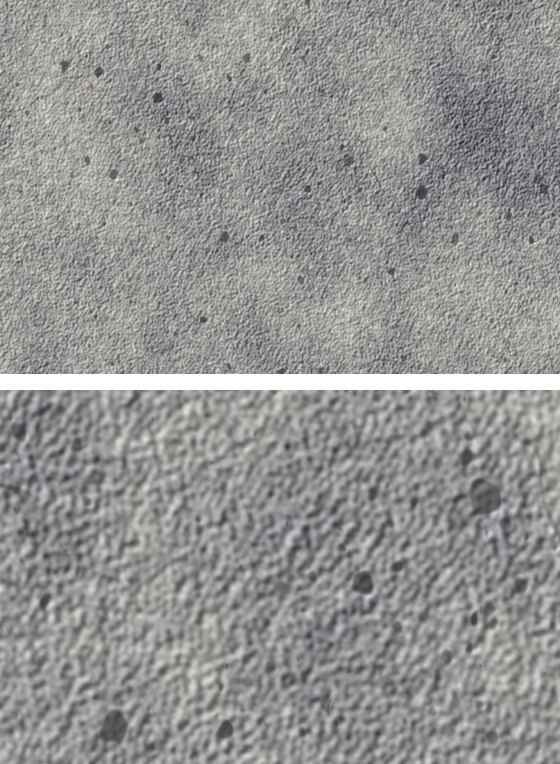
Top: the whole. Bottom: its middle third, enlarged.
This texture is drawn by a Shadertoy shader. Its source:

```glsl
// Weathered grey concrete: gritty side-lit grain, soft stains, small pits and faint cracks.

vec2 hash2(vec2 p) {
    vec3 q = fract(p.xyx * vec3(.1031, .1030, .0973));
    q += dot(q, q.yzx + 33.33);
    return fract((q.xx + q.yz) * q.zy);
}

vec2 gradientAt(vec2 cell) {
    float angle = 6.2832 * hash2(cell).x;
    return vec2(cos(angle), sin(angle));
}

float gradientNoise(vec2 p) {
    vec2 i = floor(p), f = p - i;
    vec2 u = f * f * f * (f * (f * 6. - 15.) + 10.);
    vec2 e = vec2(1, 0);
    float bottom = mix(dot(gradientAt(i), f), dot(gradientAt(i + e), f - e), u.x);
    float top = mix(dot(gradientAt(i + e.yx), f - e.yx), dot(gradientAt(i + 1.), f - 1.), u.x);
    return mix(bottom, top, u.y);
}

float fbm(vec2 p) {
    float sum = 0., amplitude = 1.;
    for (int k = 0; k < 5; k++) {
        sum += amplitude * gradientNoise(p);
        p = mat2(1.6, 1.2, -1.2, 1.6) * p + 17.3;
        amplitude *= .68;
    }
    return sum;
}

// Height of the sandy surface
float gritHeight(vec2 p) {
    p = mat2(.88, .47, -.47, .88) * p + 5.;
    return .5 * gradientNoise(p * 63.) + .6 * gradientNoise(p * vec2(132, 112) + 40.);
}

// Scattered pits: x is the dark hollow, y the lit far rim
vec2 pits(vec2 p, float scale, float density) {
    vec2 g = p * scale, cell = floor(g), result = vec2(0);
    vec2 wobble = .12 * vec2(gradientNoise(g * 3.), gradientNoise(g * 3. + 31.));
    float soft = .0024 * scale;
    for (int y = -1; y <= 1; y++)
    for (int x = -1; x <= 1; x++) {
        vec2 id = cell + vec2(x, y);
        vec2 place = hash2(id + scale), kind = hash2(id + scale + 71.);
        if (kind.x > density) continue;
        float radius = mix(.06, .21, kind.y * kind.y * kind.y);
        vec2 q = g - id - place + wobble;
        float hollow = smoothstep(soft, -soft, length(q * vec2(1.15, .9)) - radius);
        vec2 r = q - vec2(.9, -.8) * (radius + soft * .5);
        float rim = smoothstep(soft, -soft, length(r) - radius * .6);
        result = max(result, vec2(hollow * mix(.6, 1., place.x), rim));
    }
    return result;
}

void mainImage(out vec4 fragColor, in vec2 fragCoord) {
    vec2 p = fragCoord / iResolution.y;

    // Broad stains, with a worn dark area towards the upper right
    float stain = fbm(p * vec2(3.4, 2.8) + 9.);
    vec2 worn = (p - vec2(1.32, .68)) / vec2(.2, .34);
    float wear = exp(-dot(worn, worn));
    float pale = .115 * stain - .07 * wear + .025 * smoothstep(.9, .0, p.x);
    float rough = clamp(.5 - 4.5 * pale + .5 * gradientNoise(p * 7. + 3.), 0., 1.);
    float tone = .588 + pale;

    // Grit lit from the upper left, with deeper shadows than highlights
    vec2 light = vec2(-.0018, .0014);
    float relief = gritHeight(p - light) - gritHeight(p + light);
    relief *= mix(.72, 1.2, rough);
    tone += relief * (relief < 0. ? .47 : .38);
    tone += .10 * gradientNoise(p * 38. + 8.) + .11 * gradientNoise(p * 165. + 2.);

    // Faint broken cracks
    vec2 bent = p * vec2(7., 4.) + .6 * vec2(gradientNoise(p * 11.), gradientNoise(p * 13. + 6.));
    float crack = smoothstep(.035, .008, abs(gradientNoise(bent + 20.)));
    crack *= smoothstep(.12, .38, gradientNoise(p * 4.3 + 50.));
    tone -= .12 * crack;

    // Pits, commoner where the surface is rough
    vec2 small = pits(p, 37., mix(.12, .5, rough));
    vec2 large = pits(p, 14., mix(.1, .38, rough));
    float hollow = max(small.x * .75, large.x);
    tone += .09 * max(small.y, large.y) * (1. - hollow);
    tone = mix(tone, .2, hollow * .8);

    // Neutral grey, warmer where pale and bluer where stained
    float cool = smoothstep(.04, -.13, pale);
    vec3 color = tone * mix(vec3(1.006, 1.001, .985), vec3(.985, .992, 1.03), cool);

    // One small fleck of rust
    float fleck = length((p - vec2(.245, .77)) * vec2(1.2, 1.)) + .004 * gradientNoise(p * 150.);
    color = mix(color, vec3(.55, .36, .2), .8 * smoothstep(.009, .004, fleck));

    fragColor = vec4(clamp(color, .07, .88), 1);
}
```
